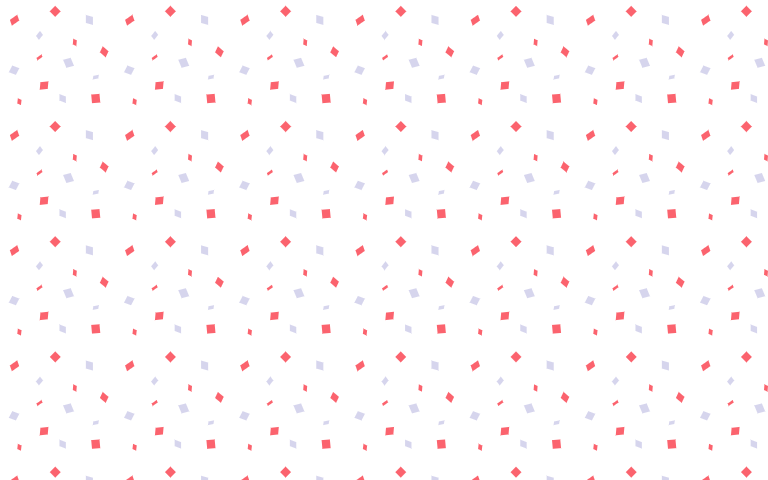
This pattern is drawn by a Shadertoy shader. Its source:

```glsl
// Confetti on white: a square tile of fourteen coral and lavender
// parallelograms, repeated from the top left corner of the canvas.
// Each piece is a distance function built from its two half diagonals.

const float CANVAS_HEIGHT = 720.0;  // design units, y pointing down
const float TILE = 172.8;
const int PIECES = 14;
const int CORAL_PIECES = 8;         // the remaining pieces are lavender

const vec3 PAPER = vec3(1.0);
const vec3 CORAL = vec3(0.985, 0.39, 0.43);
const vec3 LAVENDER = vec3(0.84, 0.835, 0.93);

// Piece centers within the tile
const vec2 CENTERS[PIECES] = vec2[PIECES](
    vec2(21.8, 30.3), vec2(82.8, 17.0), vec2(112.2, 63.6), vec2(156.3, 77.7),
    vec2(59.2, 86.1), vec2(66.1, 128.3), vec2(143.6, 147.8), vec2(29.1, 152.5),
    vec2(134.1, 29.9), vec2(59.2, 53.1), vec2(102.8, 94.2), vec2(21.1, 105.3),
    vec2(143.7, 115.7), vec2(94.0, 147.8));

// First half diagonal of each piece
const vec2 DIAGONAL_A[PIECES] = vec2[PIECES](
    vec2(4.0, -8.2), vec2(0.0, -8.3), vec2(-2.3, -5.5), vec2(-2.2, -8.2),
    vec2(3.0, -4.5), vec2(6.5, -6.3), vec2(5.6, -7.0), vec2(-2.3, -5.2),
    vec2(-5.3, -7.5), vec2(0.8, -6.7), vec2(-8.2, -4.5), vec2(-2.7, -7.0),
    vec2(4.6, -3.6), vec2(-4.8, -6.7));

// Second half diagonal of each piece
const vec2 DIAGONAL_B[PIECES] = vec2[PIECES](
    vec2(7.0, 0.5), vec2(8.2, 0.0), vec2(3.0, -3.0), vec2(6.5, -0.8),
    vec2(4.5, -0.8), vec2(5.5, 5.0), vec2(6.8, 6.0), vec2(3.2, -2.6),
    vec2(5.3, -4.5), vec2(5.3, -0.8), vec2(3.2, -7.5), vec2(7.9, -3.0),
    vec2(3.7, 1.9), vec2(4.8, -3.0));

float cross2(vec2 a, vec2 b) {
    return a.x * b.y - a.y * b.x;
}

// Signed distance to the nearest side line of a centered parallelogram
float parallelogram(vec2 p, vec2 diagonalA, vec2 diagonalB) {
    vec2 sideU = 0.5 * (diagonalA + diagonalB);
    vec2 sideV = 0.5 * (diagonalA - diagonalB);
    float area = abs(cross2(sideU, sideV));
    float distU = (abs(cross2(p, sideV)) - area) / length(sideV);
    float distV = (abs(cross2(p, sideU)) - area) / length(sideU);
    return max(distU, distV);
}

// Shortest offset from a center to p on the repeating tile
vec2 wrapOffset(vec2 p, vec2 center) {
    return mod(p - center + 0.5 * TILE, TILE) - 0.5 * TILE;
}

float coverage(float dist, float pixel) {
    return clamp(0.5 - dist / pixel, 0.0, 1.0);
}

vec3 confetti(vec2 p, float pixel) {
    vec3 color = PAPER;
    for (int i = 0; i < PIECES; i++) {
        vec2 offset = wrapOffset(p, CENTERS[i]);
        float dist = parallelogram(offset, DIAGONAL_A[i], DIAGONAL_B[i]);
        vec3 ink = i < CORAL_PIECES ? CORAL : LAVENDER;
        color = mix(color, ink, coverage(dist, pixel));
    }
    return color;
}

void mainImage(out vec4 fragColor, in vec2 fragCoord) {
    float pixel = CANVAS_HEIGHT / iResolution.y;
    vec2 p = vec2(fragCoord.x, iResolution.y - fragCoord.y) * pixel;
    fragColor = vec4(confetti(p, pixel), 1.0);
}
```
